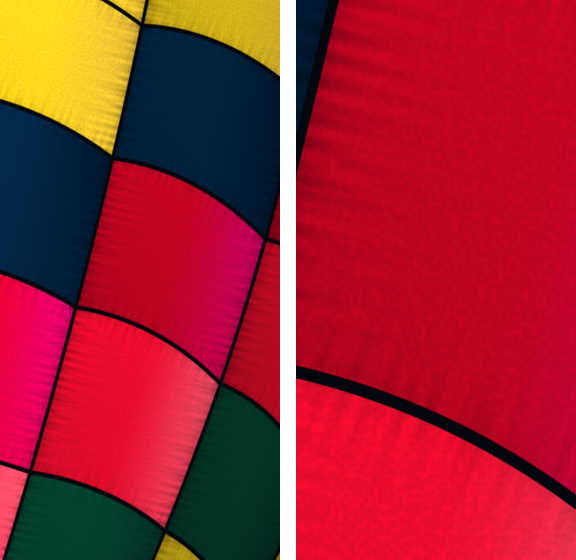
Left, the full canvas; right, a detail of the centre.
Write a WebGL 1 fragment shader that draws this texture.

```glsl
precision highp float;
uniform vec2 u_resolution;

const vec3 THREAD = vec3(0.01, 0.025, 0.05);

// Long seam number k: x as a function of depth y below the top
float seamX(float k, float y) {
  return 0.526 + 0.618 * k - 0.05 * k * (k - 1.0)
       - (0.204 - 0.027 * k) * y - (0.026 + 0.035 * k) * y * y;
}

// Depth at which cross line r meets seam k
float jointY(float k, float r) {
  return 0.091 + 0.254 * k + (0.445 + 0.06 * k + 0.02 * k * (k - 1.0)) * r
       + (0.029 - 0.025 * k) * r * r;
}

// Bowed cross line r between seams k and k + 1
float crossY(float k, float r, float u) {
  float bow = 0.22 - 0.01 * r * r;
  return mix(jointY(k, r), jointY(k + 1.0, r), u) - bow * u * (1.0 - u);
}

// Six-step colour cycle, each cloth fading to its sheen on the right
vec3 clothColor(float id, float sheen) {
  if (id < 1.5) return mix(vec3(0.89, 0.75, 0.10), vec3(0.79, 0.64, 0.19), sheen);
  if (id < 2.5) return mix(vec3(0.008, 0.14, 0.255), vec3(0.004, 0.08, 0.16), sheen);
  if (id < 3.5) return mix(vec3(0.79, 0.015, 0.14), vec3(0.80, 0.0, 0.38), sheen);
  if (id < 4.5) return mix(vec3(0.96, 0.05, 0.18), vec3(0.94, 0.30, 0.40), sheen);
  return mix(vec3(0.012, 0.27, 0.19), vec3(0.01, 0.20, 0.155), sheen);
}

vec2 hash2(vec2 p) {
  return fract(sin(vec2(dot(p, vec2(127.1, 311.7)), dot(p, vec2(269.5, 183.3)))) * 4375.85);
}

// Distance to the nearest scattered cell point
float cellular(vec2 p) {
  vec2 cell = floor(p);
  float nearest = 2.0;
  for (int j = -1; j <= 1; j++) {
    for (int i = -1; i <= 1; i++) {
      vec2 c = cell + vec2(float(i), float(j));
      nearest = min(nearest, length(c + hash2(c) - p));
    }
  }
  return nearest;
}

// Uneven folds running across the direction of t
float folds(float t, float s) {
  float bend = 1.8 * sin(t * 23.0 + s * 11.0) + sin(t * 51.0 - s * 17.0);
  return 0.6 * sin(t * 150.0 + bend) + 0.4 * sin(t * 263.0 + s * 25.0 - bend);
}

float stitch(float d, float halfWidth, float aa) {
  return 1.0 - smoothstep(halfWidth - aa, halfWidth + aa, d);
}

void main() {
  float aa = 2.0 / u_resolution.y;
  vec2 p = gl_FragCoord.xy * aa;
  p.y = 2.0 - p.y;

  // Column between two seams
  float column = 0.0;
  float seamDist = 9.0;
  for (int i = 0; i < 4; i++) {
    float k = float(i) - 1.0;
    float d = p.x - seamX(k, p.y);
    if (d > 0.0) column = float(i);
    seamDist = min(seamDist, abs(d) * 0.96);
  }
  float k = column - 1.0;
  float left = seamX(k, p.y);
  float u = (p.x - left) / (seamX(k + 1.0, p.y) - left);

  // Row between two cross lines
  float row = -1.0;
  float crossDist = 9.0;
  for (int i = 0; i < 7; i++) {
    float r = float(i) - 1.0;
    float d = p.y - crossY(k, r, u);
    if (d > 0.0) row = r + 1.0;
    crossDist = min(crossDist, abs(d) * 0.9);
  }
  float top = crossY(k, row - 1.0, u);
  float v = (p.y - top) / (crossY(k, row, u) - top);

  // Cloth colour and broad light
  float sheen = smoothstep(0.45, 1.0, u) * mix(1.0, 0.65, v);
  vec3 color = clothColor(mod(row + column, 6.0), sheen);
  color *= max(1.15 - 0.2 * column, 0.7);
  color *= 1.04 - 0.12 * v * (1.0 - u);

  // Puckers beside the stitching and fine weave
  float seamFolds = folds(p.y - 0.3 * p.x, p.x) * exp(-seamDist * 16.0);
  float crossFolds = folds(p.x + 0.35 * p.y, p.y) * exp(-crossDist * 24.0);
  float weave = cellular(p * 130.0) - 0.5;
  color *= 1.0 + 0.17 * seamFolds + 0.10 * crossFolds + 0.10 * weave;
  color *= 1.0 - 0.3 * exp(-seamDist * 45.0) - 0.1 * exp(-crossDist * 60.0);

  // Dark stitched lines
  float line = max(stitch(seamDist, 0.0058, aa), stitch(crossDist, 0.0065, aa));
  gl_FragColor = vec4(mix(color, THREAD, line), 1.0);
}
```
